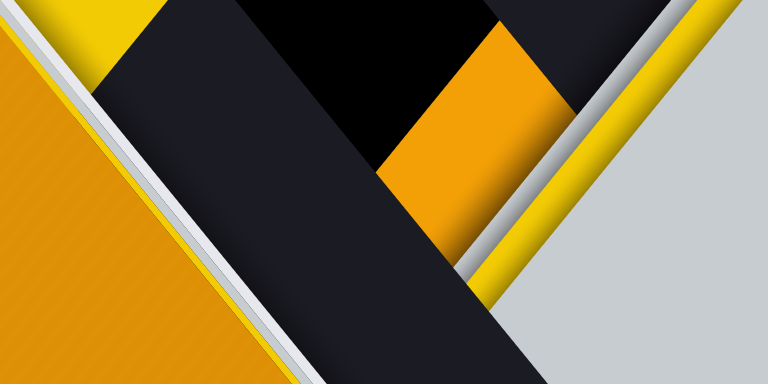
This background is drawn by a Shadertoy shader. Its source:

```glsl
const float SLANT = 0.815;

// Antialiased step across a slanted edge, 1 where v is beyond the edge
float past(float edge, float v) {
    float width = 1.29 / iResolution.y;
    return clamp((v - edge) / width + 0.5, 0.0, 1.0);
}

float between(float lo, float hi, float v) {
    return past(lo, v) * (1.0 - past(hi, v));
}

// Brightness factor that falls off towards an overlapping layer
float shade(float gap, float reach, float strength) {
    float t = clamp(1.0 - gap / reach, 0.0, 1.0);
    return 1.0 - strength * t * t * (1.5 - 0.5 * t);
}

void mainImage(out vec4 fragColor, in vec2 fragCoord) {
    vec2 p = fragCoord / iResolution.y;
    float drop = SLANT * (1.0 - p.y);
    float falling = p.x - drop; // constant along lines running down to the right
    float rising = p.x + drop;  // constant along lines running up to the right

    vec3 ink = vec3(0.105, 0.106, 0.137);
    vec3 silver = vec3(0.78, 0.80, 0.815);
    vec3 white = vec3(0.90, 0.91, 0.93);
    vec3 yellow = vec3(0.953, 0.796, 0.016);
    vec3 orange = vec3(0.953, 0.627, 0.024);

    // Black backdrop, orange block and dark corner
    vec3 col = mix(vec3(0.0), orange, past(1.344, rising));
    col = mix(col, ink, past(1.258, falling));
    col *= shade(1.748 - rising, 0.15, 0.52);

    // Rising bands, each shaded by the layer on its right
    col = mix(col, silver * shade(1.816 - rising, 0.085, 0.36), past(1.748, rising));
    col = mix(col, yellow * shade(1.934 - rising, 0.10, 0.36), past(1.816, rising));
    col = mix(col, silver, past(1.934, rising));

    // Broad dark band with the yellow corner on top
    vec3 band = mix(yellow, ink, past(0.4375, rising));
    band *= shade(falling - 0.036, 0.13, 0.35);
    col = mix(col, band, 1.0 - past(0.612, falling));

    // Thin falling stripes
    col = mix(col, white, between(0.0, 0.036, falling));
    col = mix(col, silver, between(-0.031, 0.0, falling));
    col = mix(col, yellow, between(-0.055, -0.031, falling));

    // Left panel with faint diagonal ribs
    float ribs = 0.004 * sin(rising * 120.0);
    vec3 panel = vec3(0.872, 0.567, 0.022) + ribs;
    col = mix(col, panel, 1.0 - past(-0.055, falling));

    fragColor = vec4(col, 1.0);
}
```
